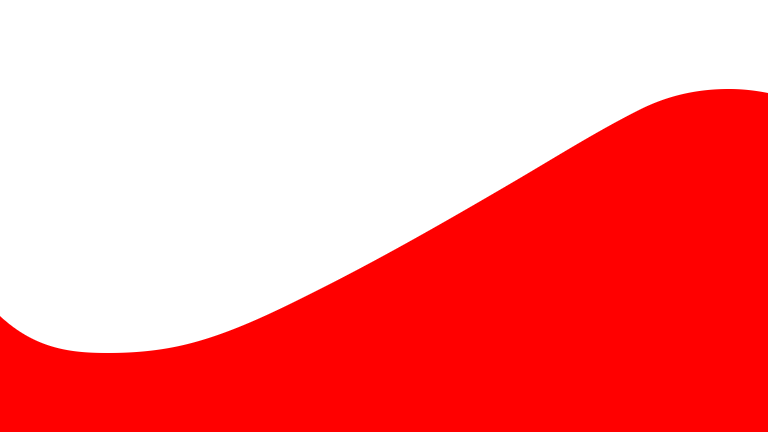
Reproduce this background procedurally as a WebGL 2 fragment shader.

```glsl
#version 300 es
precision highp float;
// A flat red wave rising from lower left to upper right on white.
// Its crest line is a smooth chain of cubic Hermite spans, and the
// signed height above that line gives an antialiased fill.

uniform vec2 u_resolution;
out vec4 fragColor;

// Knots of the crest: x, height, slope, in units of the canvas height.
const int KNOTS = 8;
const vec3 crest[KNOTS] = vec3[KNOTS](
    vec3(0.0,    0.2685, -0.93),
    vec3(0.25,   0.1829,  0.0),
    vec3(0.4167, 0.1995,  0.22),
    vec3(0.7454, 0.3333,  0.505),
    vec3(1.1852, 0.5771,  0.585),
    vec3(1.4815, 0.7465,  0.5),
    vec3(1.6875, 0.7940,  0.0),
    vec3(1.7778, 0.7847, -0.2));

// Cubic through two knots that keeps the slope at both ends.
float hermite(vec3 a, vec3 b, float x) {
    float span = b.x - a.x;
    float t = (x - a.x) / span;
    float s = 1.0 - t;
    float bend = t * s * span * (a.z * s - b.z * t);
    return mix(a.y, b.y, t * t * (3.0 - 2.0 * t)) + bend;
}

float crestHeight(float x) {
    float height = crest[0].y;
    for (int i = 0; i < KNOTS - 1; i++) {
        if (x >= crest[i].x) height = hermite(crest[i], crest[i + 1], x);
    }
    return height;
}

void main() {
    // Wide canvas, 16 by 9, with height 1.
    vec2 p = gl_FragCoord.xy / u_resolution * vec2(16.0 / 9.0, 1.0);

    // Height above the crest, turned into pixels across the edge.
    float above = p.y - crestHeight(p.x);
    float pixel = length(vec2(dFdx(above), dFdy(above)));
    float fill = clamp(0.5 - above / pixel, 0.0, 1.0);

    vec3 white = vec3(1.0);
    vec3 red = vec3(1.0, 0.0, 0.0);
    fragColor = vec4(mix(white, red, fill), 1.0);
}
```
